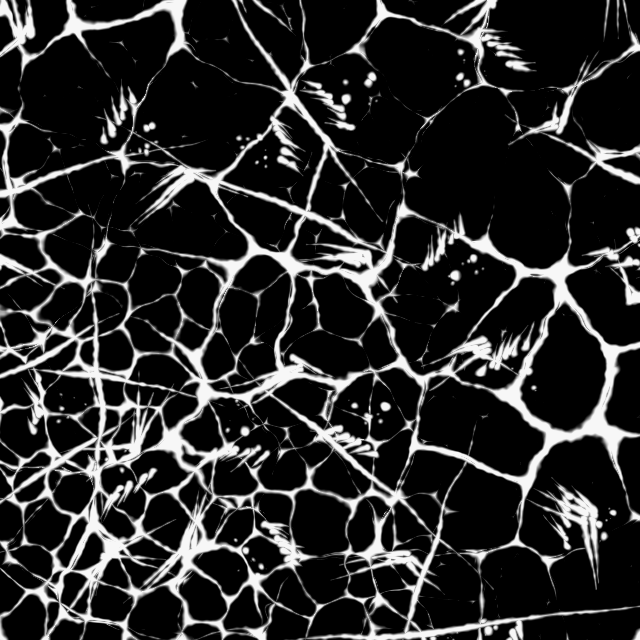
Give the GLSL for this texture, as a Shadertoy shader.

```glsl
const float SOFTNESS = 0.0027;
const vec3 BACKGROUND = vec3(0.0);
const vec3 CRACK_WHITE = vec3(0.97);

float hash(vec2 p) {
    return fract(sin(dot(p, vec2(127.1, 311.7))) * 43758.5);
}

vec2 hash2(vec2 p) {
    return vec2(hash(p), hash(p + 17.3));
}

float noise(vec2 p) {
    vec2 cell = floor(p);
    vec2 f = fract(p);
    f = f * f * (3.0 - 2.0 * f);
    float low = mix(hash(cell), hash(cell + vec2(1.0, 0.0)), f.x);
    float high = mix(hash(cell + vec2(0.0, 1.0)), hash(cell + 1.0), f.x);
    return mix(low, high, f.y);
}

vec2 warp(vec2 p, float frequency, float amount) {
    vec2 q = p * frequency;
    return p + amount * (vec2(noise(q), noise(q + 31.7)) - 0.5);
}

vec2 direction(float angle) {
    return vec2(cos(angle), sin(angle));
}

// Turns a signed distance into soft coverage
float ink(float d) {
    return 1.0 - smoothstep(-SOFTNESS, SOFTNESS, d);
}

// Segment that is wide at a and thins out towards b
float stroke(vec2 p, vec2 a, vec2 b, float width) {
    vec2 ab = b - a;
    float h = clamp(dot(p - a, ab) / dot(ab, ab), 0.0, 1.0);
    return length(p - a - ab * h) - mix(width, -0.001, h);
}

// Distance to Voronoi borders, smoothly joined so that junctions swell
float network(vec2 p, float scale, float fillet) {
    vec2 cell = floor(p * scale);
    vec2 f = fract(p * scale);
    vec2 nearest = vec2(8.0);
    for (int y = -1; y <= 1; y++)
    for (int x = -1; x <= 1; x++) {
        vec2 o = vec2(x, y);
        vec2 r = o + hash2(cell + o) - f;
        if (dot(r, r) < dot(nearest, nearest)) nearest = r;
    }
    float sum = 0.0;
    for (int y = -2; y <= 2; y++)
    for (int x = -2; x <= 2; x++) {
        vec2 o = vec2(x, y);
        vec2 r = o + hash2(cell + o) - f;
        vec2 gap = r - nearest;
        if (dot(gap, gap) > 0.0001)
            sum += exp(-fillet * dot(0.5 * (nearest + r), normalize(gap)));
    }
    return -log(sum) / (fillet * scale);
}

// Scattered bundles of long splinters
float shards(vec2 p, float scale) {
    float d = 1.0;
    vec2 cell = floor(p * scale);
    for (int k = 0; k < 9; k++) {
        vec2 id = cell + vec2(k % 3 - 1, k / 3 - 1);
        vec2 center = (id + hash2(id + 5.1)) / scale;
        float angle = 6.283 * hash(id + 2.7);
        for (int i = 0; i < 6; i++) {
            vec2 seed = id + 9.3 * float(i + 1);
            vec2 start = center + 0.022 * (hash2(seed) - 0.5);
            float turn = (hash(seed + 3.3) - 0.5) * 0.7 + (i > 3 ? 2.3 : 0.0);
            float size = mix(0.04, 0.13, hash(seed + 6.1));
            d = min(d, stroke(p, start, start + size * direction(angle + turn), 0.0055));
        }
    }
    return d;
}

// Rows of short slanted barbs, each with a few droplets beside it
float feathers(vec2 p, float scale) {
    float d = 1.0;
    vec2 cell = floor(p * scale);
    for (int k = 0; k < 9; k++) {
        vec2 id = cell + vec2(k % 3 - 1, k / 3 - 1);
        if (hash(id + 8.8) > 0.8) continue;
        vec2 center = (id + hash2(id + 41.9)) / scale;
        float angle = 6.283 * hash(id + 23.3);
        vec2 along = direction(angle);
        vec2 side = vec2(-along.y, along.x);
        for (int i = 0; i < 8; i++) {
            vec2 seed = id + 4.7 * float(i + 1);
            vec2 start = center + along * (float(i) - 3.5) * 0.011 + 0.012 * (hash2(seed) - 0.5);
            float tilt = angle + 0.65 + 0.5 * (hash(seed + 1.9) - 0.5);
            float size = mix(0.02, 0.05, hash(seed + 7.7));
            d = min(d, stroke(p, start, start + size * direction(tilt), 0.005));
            vec2 drop = center - side * 0.05 + 0.055 * (hash2(seed + 12.1) - 0.5);
            float radius = mix(0.0, 0.008, pow(hash(seed + 15.4), 2.0));
            d = min(d, length(p - drop) - radius);
        }
    }
    return d;
}

// Long, nearly straight fractures running across the cells
float fractures(vec2 p) {
    float d = 1.0;
    for (int i = 0; i < 11; i++) {
        vec2 seed = vec2(float(i) * 3.7, 61.3);
        vec2 start = hash2(seed);
        float size = mix(0.2, 0.45, hash(seed + 2.2));
        vec2 reach = size * direction(6.283 * hash(seed + 5.5));
        d = min(d, stroke(p, start, start + reach, 0.0055));
        d = min(d, stroke(p, start, start - 0.5 * reach, 0.0055));
    }
    return d;
}

void mainImage(out vec4 fragColor, in vec2 fragCoord) {
    vec2 uv = fragCoord / iResolution.y;
    vec2 bent = warp(warp(uv, 9.0, 0.035), 38.0, 0.011);
    vec2 frayed = warp(bent, 24.0, 0.018);
    float grain = 0.003 * (noise(uv * 130.0) - 0.5);

    // Crack widths wander and sometimes vanish; fine cracks crowd the lower left
    float coarseWidth = mix(-0.004, 0.0055, noise(uv * 7.0 + 3.0));
    float crowding = smoothstep(0.95, 0.45, length(uv - vec2(0.2, 0.3)) + 0.5 * noise(uv * 5.0));
    float fineWidth = mix(-0.006, 0.0015, crowding) + 0.003 * (noise(uv * 14.0) - 0.5);

    float cover = ink(network(bent, 6.5, 20.0) - coarseWidth + grain);
    cover = max(cover, ink(network(frayed, 6.5, 20.0) - coarseWidth + 0.002 + grain));
    cover = max(cover, ink(network(bent + 7.0, 14.0, 14.0) - fineWidth + grain));
    cover = max(cover, ink(fractures(warp(uv, 14.0, 0.018)) + grain));
    cover = max(cover, ink(shards(warp(uv, 20.0, 0.01), 3.6) + grain));
    cover = max(cover, ink(feathers(warp(uv, 30.0, 0.008), 4.0) + grain));

    fragColor = vec4(mix(BACKGROUND, CRACK_WHITE, cover), 1.0);
}
```
